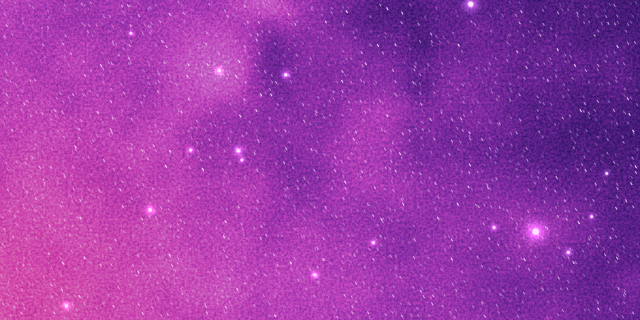
This texture is drawn by a WebGL 2 fragment shader. Its source:

```glsl
#version 300 es
precision highp float;
// Grainy violet night sky: magenta haze, dark dust lanes, slanted star trails and glowing stars.
uniform vec2 u_resolution;
out vec4 outColor;

const float CLOUD_SCALE = 4.5;
const float CLOUD_AMOUNT = 1.15;
const float GRAIN_SCALE = 170.0;
const float GRAIN_AMOUNT = 1.1;
const vec2 TRAIL_HALF = vec2(0.0016, -0.0026);
const float TRAIL_RADIUS = 0.0013;
const vec3 STAR_COLOR = vec3(1.0, 0.90, 1.0);
const vec3 HALO_COLOR = vec3(0.95, 0.55, 0.90);
const vec3 ROSE_TINT = vec3(0.07, -0.03, -0.10);

// Sky colours from deep indigo to pale lilac
const vec3 SKY[7] = vec3[](
    vec3(0.17, 0.07, 0.39), vec3(0.29, 0.11, 0.49), vec3(0.44, 0.15, 0.60),
    vec3(0.59, 0.20, 0.68), vec3(0.75, 0.27, 0.75), vec3(0.77, 0.42, 0.79),
    vec3(0.89, 0.70, 0.89));

// Clouds: centre and radii, then strength (negative for dust)
const int CLOUDS = 12;
const vec4 CLOUD[CLOUDS] = vec4[](
    vec4(0.69, 0.79, 0.12, 0.15), vec4(0.85, 0.99, 0.12, 0.09),
    vec4(0.86, 0.81, 0.08, 0.11), vec4(1.22, 0.95, 0.17, 0.14),
    vec4(1.30, 0.75, 0.06, 0.13), vec4(0.88, 0.51, 0.20, 0.17),
    vec4(0.64, 0.58, 0.09, 0.10), vec4(1.13, 0.44, 0.16, 0.18),
    vec4(1.24, 0.65, 0.12, 0.09), vec4(1.68, 0.27, 0.13, 0.12),
    vec4(1.80, 0.58, 0.18, 0.20), vec4(0.58, 0.30, 0.28, 0.22));
const float STRENGTH[CLOUDS] = float[](
    1.3, 2.0, -1.3, -1.2, -0.8, -0.75, -0.4, 0.65, 0.6, 0.8, -0.4, 0.35);

// Bright stars: centre and core radius
const int BRIGHT = 16;
const vec3 STAR[BRIGHT] = vec3[](
    vec3(1.674, 0.276, 0.0120), vec3(1.471, 0.987, 0.0095),
    vec3(0.745, 0.529, 0.0060), vec3(0.756, 0.500, 0.0035),
    vec3(0.469, 0.344, 0.0055), vec3(0.208, 0.044, 0.0050),
    vec3(0.984, 0.141, 0.0045), vec3(1.776, 0.211, 0.0045),
    vec3(1.544, 0.289, 0.0040), vec3(1.167, 0.242, 0.0040),
    vec3(0.685, 0.779, 0.0050), vec3(0.893, 0.766, 0.0050),
    vec3(0.409, 0.896, 0.0035), vec3(0.596, 0.531, 0.0040),
    vec3(1.849, 0.323, 0.0035), vec3(1.896, 0.458, 0.0035));

vec2 hash2(vec2 p) {
    vec3 q = fract(p.xyx * vec3(0.1031, 0.1030, 0.0973));
    q += dot(q, q.yzx + 33.33);
    return fract((q.xx + q.yz) * q.zy);
}

float cornerSlope(vec2 cell, vec2 offset) {
    float angle = 6.2832 * hash2(cell).x;
    return dot(vec2(cos(angle), sin(angle)), offset);
}

float gradientNoise(vec2 p) {
    vec2 i = floor(p), f = fract(p), e = vec2(1.0, 0.0);
    vec2 s = f * f * f * (f * (f * 6.0 - 15.0) + 10.0);
    return mix(mix(cornerSlope(i, f), cornerSlope(i + e, f - e), s.x),
               mix(cornerSlope(i + e.yx, f - e.yx), cornerSlope(i + 1.0, f - 1.0), s.x), s.y);
}

float fbm(vec2 p) {
    float sum = 0.0, amp = 0.6;
    for (int i = 0; i < 5; i++) {
        sum += amp * gradientNoise(p);
        p = mat2(1.6, 1.2, -1.2, 1.6) * p + 17.3;
        amp *= 0.55;
    }
    return sum;
}

// One scattered layer of short slanted trails
float starTrails(vec2 p, float scale, float density, float pixel) {
    vec2 cell = floor(p * scale);
    vec2 pick = hash2(cell + scale * 3.0);
    vec2 place = 0.2 + 0.6 * hash2(cell + scale * 7.0 + 51.0);
    vec2 d = p - (cell + place) / scale;
    float along = clamp(dot(d, TRAIL_HALF) / dot(TRAIL_HALF, TRAIL_HALF), -1.0, 1.0);
    float edge = length(d - along * TRAIL_HALF) - TRAIL_RADIUS;
    float shape = 1.0 - smoothstep(-0.5 * pixel, 0.8 * pixel, edge);
    return shape * step(pick.x, density) * mix(0.35, 1.0, pick.y);
}

void main() {
    vec2 p = gl_FragCoord.xy / u_resolution * vec2(2.0, 1.0);
    float pixel = 1.0 / u_resolution.y;

    // Broad fall-off to the upper right, then clouds and dust
    float level = 4.05 - 0.5 * p.x - 0.45 * p.x * p.x + 0.9 * (0.5 - p.y);
    vec2 warped = p + 0.07 * vec2(fbm(p * 5.0), fbm(p * 5.0 + 40.0));
    for (int i = 0; i < CLOUDS; i++) {
        vec2 d = (warped - CLOUD[i].xy) / CLOUD[i].zw;
        level += STRENGTH[i] * exp(-dot(d, d));
    }
    level += CLOUD_AMOUNT * fbm(p * CLOUD_SCALE + 9.0);
    level += GRAIN_AMOUNT * (gradientNoise(p * GRAIN_SCALE) + gradientNoise(p * GRAIN_SCALE * 0.61 + 70.0));
    level = clamp(level, 0.0, 5.99);
    int stop = int(level);
    vec3 color = mix(SKY[stop], SKY[stop + 1], fract(level));
    color += ROSE_TINT * exp(-2.5 * dot(p, p));

    // Star trails, from sparse and bright to dense and faint
    float light = 0.0;
    for (int i = 0; i < 3; i++) {
        float k = float(i);
        light = max(light, starTrails(p, 18.0 + 15.0 * k, 0.32 - 0.05 * k, pixel) * (0.95 - 0.25 * k));
    }
    color = mix(color, STAR_COLOR, light);

    // Bright stars with soft halos
    for (int i = 0; i < BRIGHT; i++) {
        float r = STAR[i].z, d = length(p - STAR[i].xy);
        color += HALO_COLOR * 0.45 * exp(-d * d / (r * r * 6.0));
        color = mix(color, STAR_COLOR, 1.0 - smoothstep(r * 0.5, r + pixel, d));
    }
    outColor = vec4(clamp(color, 0.0, 1.0), 1.0);
}
```
